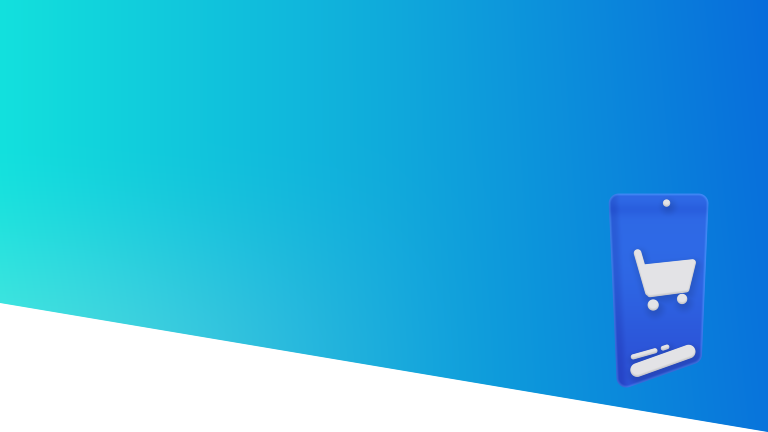
Give the GLSL for this background, as a WebGL 1 fragment shader.

```glsl
precision highp float;
uniform vec2 u_resolution;

float cross2(vec2 a, vec2 b) {
  return a.x * b.y - a.y * b.x;
}

// Distance to a thick line with round ends
float capsule(vec2 p, vec2 a, vec2 b, float radius) {
  vec2 ab = b - a;
  float t = clamp(dot(p - a, ab) / dot(ab, ab), 0.0, 1.0);
  return length(p - a - ab * t) - radius;
}

// Signed distance to a rounded convex quad, corners given clockwise
float roundedQuad(vec2 p, vec2 a, vec2 b, vec2 c, vec2 d, float radius) {
  float edge = min(min(capsule(p, a, b, 0.0), capsule(p, b, c, 0.0)),
                   min(capsule(p, c, d, 0.0), capsule(p, d, a, 0.0)));
  float side = max(max(cross2(b - a, p - a), cross2(c - b, p - b)),
                   max(cross2(d - c, p - c), cross2(a - d, p - d)));
  return (side < 0.0 ? -edge : edge) - radius;
}

float cover(float dist) {
  float pixel = 1.0 / u_resolution.y;
  return 1.0 - smoothstep(-0.6 * pixel, 0.6 * pixel, dist);
}

float phoneBody(vec2 p) {
  return roundedQuad(p, vec2(1.432, 0.529), vec2(1.617, 0.529),
                     vec2(1.602, 0.180), vec2(1.450, 0.126), 0.023);
}

// Raised white parts: camera, cart and buttons
float phoneIcons(vec2 p) {
  float camera = length(p - vec2(1.543, 0.530)) - 0.0085;

  float basket = roundedQuad(p, vec2(1.491, 0.380), vec2(1.603, 0.392),
                             vec2(1.588, 0.331), vec2(1.505, 0.320), 0.008);
  float handle = capsule(p, vec2(1.476, 0.414), vec2(1.502, 0.324), 0.009);
  float wheels = min(length(p - vec2(1.512, 0.294)) - 0.013,
                     length(p - vec2(1.579, 0.308)) - 0.012);
  float cart = min(min(basket, handle), wheels);

  float button = capsule(p, vec2(1.475, 0.1435), vec2(1.594, 0.186), 0.016);
  float dashes = min(capsule(p, vec2(1.466, 0.174), vec2(1.516, 0.188), 0.006),
                     capsule(p, vec2(1.535, 0.194), vec2(1.544, 0.197), 0.0055));
  return min(min(camera, cart), min(button, dashes));
}

// Teal to blue sweep with a pale glow at the lower left
vec3 backdrop(vec2 p) {
  float sweep = p.x / 1.778 + 0.06 * (p.y - 0.5) * smoothstep(0.6, 1.778, p.x);
  vec3 teal = vec3(0.07, 0.88, 0.865);
  vec3 azure = vec3(0.06, 0.67, 0.86);
  vec3 blue = vec3(0.03, 0.44, 0.86);
  vec3 color = sweep < 0.5 ? mix(teal, azure, sweep * 2.0)
                           : mix(azure, blue, sweep * 2.0 - 1.0);
  float glow = (1.0 - smoothstep(0.15, 0.68, p.y)) * (1.0 - smoothstep(0.1, 1.25, p.x));
  return color + vec3(0.20, 0.015, 0.01) * glow;
}

void main() {
  vec2 p = gl_FragCoord.xy / u_resolution * vec2(16.0 / 9.0, 1.0);
  vec3 color = backdrop(p);

  // Sloped white floor
  float slope = (p.y - 0.2986 + 0.168 * p.x) / length(vec2(1.0, 0.168));
  color = mix(color, vec3(1.0), cover(slope));

  // Phone slab with a lit rim and a shaded left side
  float body = phoneBody(p);
  vec3 slab = mix(vec3(0.17, 0.32, 0.84), vec3(0.18, 0.41, 0.90),
                  smoothstep(0.12, 0.42, p.y));
  float leftSide = 1.0 - smoothstep(0.0, 0.02, p.x - 1.418 - 0.045 * (0.55 - p.y));
  slab -= vec3(0.02, 0.05, 0.06) * leftSide;
  slab += vec3(0.07, 0.12, 0.06) * smoothstep(-0.007, -0.001, body);
  slab -= vec3(0.02, 0.04, 0.03) * exp(-pow((p.y - 0.515) / 0.015, 2.0));

  // Soft shadow beneath the raised parts
  float shadow = 1.0 - smoothstep(-0.01, 0.02, phoneIcons(p + vec2(-0.004, 0.008)));
  slab *= 1.0 - 0.13 * shadow;

  // White parts, darker along their lower edges
  float icons = phoneIcons(p);
  float lowerEdge = smoothstep(-0.004, 0.002, phoneIcons(p - vec2(0.0, 0.003)));
  vec3 white = vec3(0.89, 0.89, 0.90) - 0.10 * lowerEdge;
  slab = mix(slab, white, cover(icons));

  color = mix(color, slab, cover(body));
  gl_FragColor = vec4(color, 1.0);
}
```
